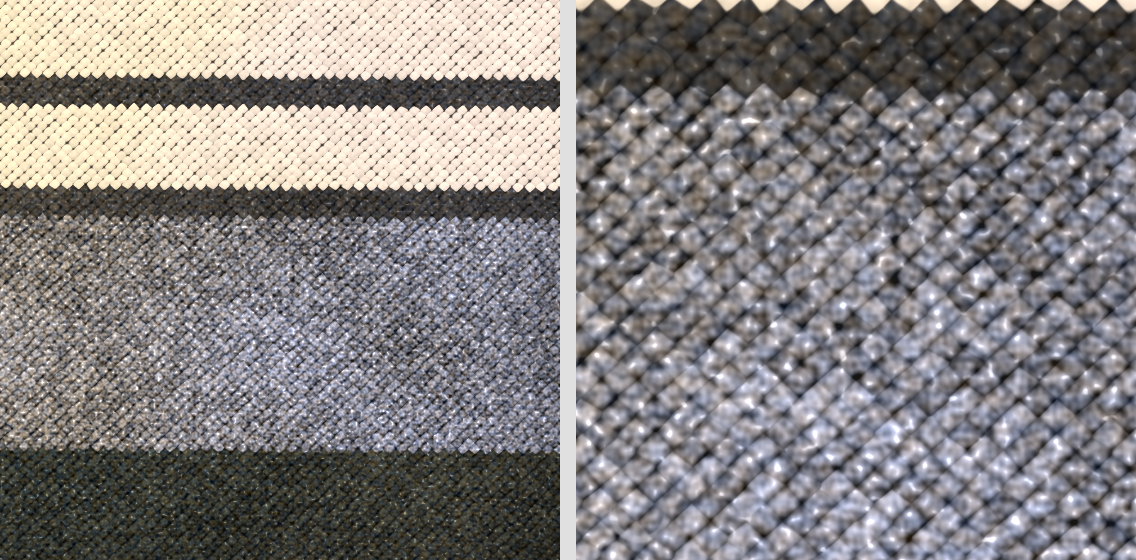
Left, the full canvas; right, a detail of the centre.
Reproduce this texture procedurally as a Shadertoy shader.

```glsl
// Flat-woven wool rug: staggered stitches in cream, charcoal, heather grey and dark green-black bands.
#define COLUMNS 46.0      // stitches across
#define ROWS 96.0         // stitch rows up the canvas
#define TILT 0.006        // sag of the weave towards the right
#define SLANT 0.45        // shear of each stitch
#define JITTER 0.16       // irregularity of stitch centres
#define FIBRE 0.95        // strength of the wool fibre grain
#define HAIR_GRID 15.0    // cells across for loose hairs
#define HAIR_CHANCE 0.13  // share of cells holding a hair

vec2 hash22(vec2 p) {
    vec3 q = fract(vec3(p.xyx) * vec3(0.1031, 0.1030, 0.0973));
    q += dot(q, q.yzx + 33.33);
    return fract((q.xx + q.yz) * q.zy);
}

float gradientDot(vec2 cell, vec2 offset) {
    float angle = 6.2832 * hash22(cell + 57.0).x;
    return dot(vec2(cos(angle), sin(angle)), offset);
}

float gradientNoise(vec2 p) {
    vec2 i = floor(p), f = fract(p);
    vec2 u = f * f * f * (f * (f * 6.0 - 15.0) + 10.0);
    vec2 e = vec2(1.0, 0.0);
    return mix(mix(gradientDot(i, f), gradientDot(i + e, f - e), u.x),
               mix(gradientDot(i + e.yx, f - e.yx), gradientDot(i + 1.0, f - 1.0), u.x), u.y);
}

// Yarn colour in rgb and woolliness in a, for a height v and a warm-to-cool position
vec4 yarn(float v, float cool) {
    vec4 cream    = vec4(mix(vec3(1.02, 0.94, 0.79), vec3(1.00, 0.92, 0.86), cool), 0.0);
    vec4 charcoal = vec4(mix(vec3(0.29, 0.27, 0.24), vec3(0.25, 0.24, 0.24), cool), 0.75);
    vec4 heather  = vec4(mix(vec3(0.53, 0.50, 0.47), vec3(0.51, 0.51, 0.56), cool), 1.0);
    vec4 pine     = vec4(mix(vec3(0.22, 0.23, 0.20), vec3(0.23, 0.23, 0.20), cool), 1.0);
    if (v > 0.866) return cream;
    if (v > 0.810) return charcoal;
    if (v > 0.669) return cream;
    if (v > 0.611) return charcoal;
    return v > 0.193 ? heather : pine;
}

// Coverage of sparse curled hairs
float looseHair(vec2 uv) {
    vec2 p = uv * HAIR_GRID, cell = floor(p);
    vec2 chance = hash22(cell + 11.0), place = hash22(cell + 71.0);
    vec2 q = fract(p) - 0.35 - 0.3 * place;
    float radius = 0.14 + 0.12 * chance.y;
    float turn = 6.2832 * place.x;
    float arc = smoothstep(-0.3, 0.2, dot(normalize(q + 1e-4), vec2(cos(turn), sin(turn))));
    float line = 1.0 - smoothstep(0.012, 0.045, abs(length(q) - radius));
    return line * arc * step(chance.x, HAIR_CHANCE);
}

void mainImage(out vec4 fragColor, in vec2 fragCoord) {
    vec2 uv = fragCoord / iResolution.xy;
    vec2 cloth = vec2(uv.x, uv.y + TILT * uv.x);
    cloth += 0.0012 * vec2(gradientNoise(uv * 9.0), gradientNoise(uv * 9.0 + 40.0));
    vec2 p = cloth * vec2(COLUMNS, ROWS);
    float cloud = gradientNoise(uv * 4.0 + 3.0);
    float cool = clamp(smoothstep(0.0, 0.75, uv.x) + 0.6 * cloud, 0.0, 1.0);

    // Overlapping stitch domes, blended softly by height
    vec4 wool = vec4(0.0);
    float height = 0.0, light = 0.0, tone = 0.0, total = 0.0;
    for (int j = -2; j <= 2; j++) {
        float row = floor(p.y) + float(j);
        float stagger = 0.5 * mod(row, 2.0);
        for (int i = -1; i <= 1; i++) {
            vec2 id = vec2(floor(p.x - stagger) + float(i), row);
            vec2 rnd = hash22(id + 200.0);
            vec2 centre = id + 0.5 + vec2(stagger, 0.0);
            vec2 d = p - centre - JITTER * (rnd - 0.5) * vec2(0.8, 1.2);
            d.y -= SLANT * d.x;
            float h = 1.0 - dot(d / vec2(0.56, 1.05), d / vec2(0.56, 1.05));
            float weight = exp(16.0 * h);
            wool += weight * yarn(centre.y / ROWS, cool);
            height += weight * h;
            light += weight * d.y;
            tone += weight * (hash22(id + 31.0).x - 0.5);
            total += weight;
        }
    }
    wool /= total;
    height /= total;
    light /= total;
    tone /= total;

    // Shading: crisp slits between smooth cream stitches, deeper relief in wool
    float slit = 0.28 * gradientNoise(p * vec2(0.6, 0.45));
    float smoothShade = mix(0.30, 1.0, smoothstep(0.08 + slit, 0.56 + slit, height));
    smoothShade *= 0.93 + 0.09 * height + 0.08 * light + 0.08 * tone;
    float woolShade = mix(0.45, 1.14, smoothstep(0.05, 0.95, height)) + 0.15 * light + 0.42 * tone;

    // Fibre grain, coloured flecks and broad mottling
    float grain = gradientNoise(cloth * vec2(125.0, 165.0)) + 0.6 * gradientNoise(cloth * vec2(230.0, 210.0));
    float fleck = gradientNoise(cloth * vec2(80.0, 110.0) + 90.0);
    woolShade += FIBRE * grain * 0.75 + 0.25 * cloud;
    vec3 colour = wool.rgb * mix(smoothShade + 0.06 * grain, max(woolShade, 0.16), wool.a);
    colour += wool.a * fleck * vec3(0.07, 0.01, -0.08);
    colour += wool.a * 0.22 * smoothstep(0.35, 0.7, grain);
    colour = mix(colour, wool.rgb * 1.2 + 0.1, 0.5 * wool.a * looseHair(cloth));

    // Gentle fall-off at the right and lower edges
    colour *= 1.0 - 0.14 * smoothstep(0.8, 1.0, uv.x) * wool.a - 0.10 * smoothstep(0.12, 0.0, uv.y);
    fragColor = vec4(clamp(colour, 0.0, 1.0), 1.0);
}
```
